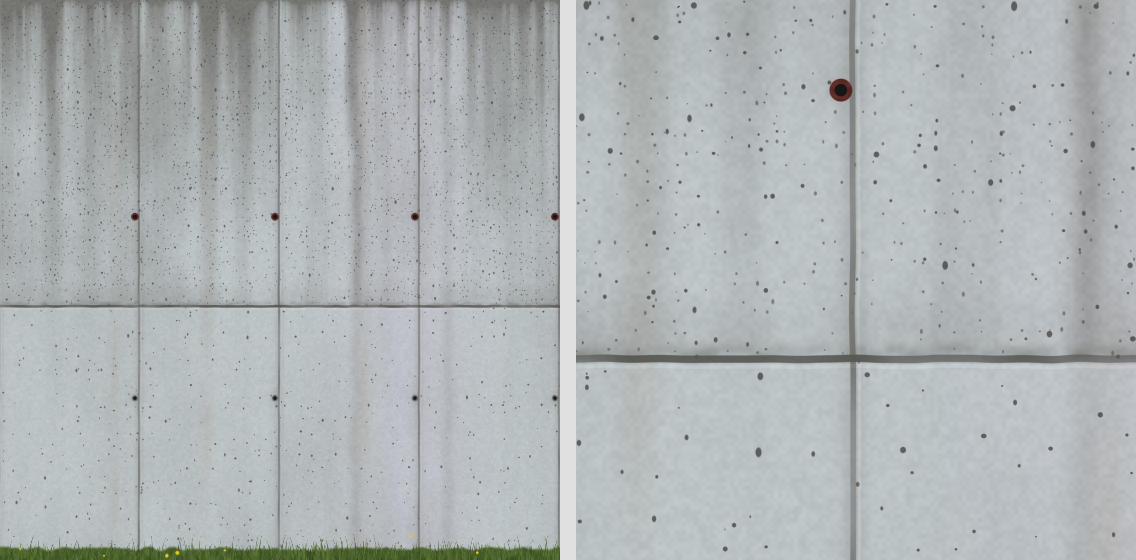
Left: the whole. Right: its middle third, enlarged.
Give the GLSL for this texture, as a WebGL 2 fragment shader.

```glsl
#version 300 es
precision highp float;
// Weathered concrete wall: four by two cast panels, tie holes, grime streaks and a grass verge.
uniform vec2 u_resolution;
out vec4 outColor;

const vec3 CONCRETE = vec3(0.735, 0.765, 0.775);
const vec3 GRIME = vec3(0.43, 0.43, 0.41);
const vec3 OCHRE = vec3(0.66, 0.61, 0.53);
const vec3 PORE = vec3(0.27, 0.27, 0.26);
const vec3 RUST = vec3(0.36, 0.17, 0.15);
const vec3 GRASS_DARK = vec3(0.18, 0.26, 0.09);
const vec3 GRASS_LIGHT = vec3(0.40, 0.50, 0.25);
const vec3 FLOWER = vec3(0.88, 0.78, 0.12);
const float COLUMNS = 4.0;
const float SEAM_X = 0.248;
const float SEAM_Y = 0.453;

float hash(vec2 p) {
  vec3 q = fract(p.xyx * vec3(0.1031, 0.1030, 0.0973));
  q += dot(q, q.yzx + 33.33);
  return fract((q.x + q.y) * q.z);
}

float noise(vec2 p) {
  vec2 i = floor(p), f = fract(p);
  f = f * f * (3.0 - 2.0 * f);
  vec2 e = vec2(0.0, 1.0);
  return mix(mix(hash(i), hash(i + e.yx), f.x), mix(hash(i + e.xy), hash(i + e.yy), f.x), f.y);
}

float fbm(vec2 p) {
  float sum = 0.0, gain = 0.5;
  for (int i = 0; i < 5; i++) {
    sum += gain * noise(p);
    p = p * 2.03 + 17.3;
    gain *= 0.5;
  }
  return sum;
}

float band(float x, float center, float width) {
  float d = (x - center) / width;
  return exp(-d * d);
}

// Signed offset from the nearest of the evenly spaced columns
float columnOffset(float x, float start) {
  return (fract((x - start) * COLUMNS + 0.5) - 0.5) / COLUMNS;
}

float disc(float d, float radius, float px) {
  return 1.0 - smoothstep(radius - px, radius + px, d);
}

// One irregular speck in some cells of a grid
float specks(vec2 p, float cells, float density, float size, float px) {
  vec2 id = floor(p * cells);
  vec2 center = 0.25 + 0.5 * vec2(hash(id + 11.0), hash(id + 47.0));
  vec2 d = (fract(p * cells) - center) / cells;
  d.y *= mix(0.6, 1.2, hash(id + 5.0));
  float radius = size * mix(0.5, 1.3, hash(id + 83.0));
  return step(hash(id + 29.0), density) * disc(length(d), radius, px);
}

vec3 concrete(vec2 p, float px) {
  float upper = smoothstep(SEAM_Y - 0.002, SEAM_Y + 0.002, p.y);
  float depth = 1.0 - p.y;
  float streak = fbm(vec2(p.x * 32.0, p.y * 1.6));
  float cloud = fbm(p * vec2(7.0, 5.0) + 3.0);
  float dirt = 0.04 + 0.08 * upper + 0.55 * (cloud - 0.46) * mix(0.45, 1.0, upper);
  dirt += 0.25 * (streak - 0.48) * mix(0.4, 1.0, upper);
  dirt += exp(-depth / (0.03 + 0.15 * streak)) * smoothstep(0.22, 0.68, streak) * 0.85;
  dirt += 0.45 * exp(-depth * 160.0);
  // Long run-off stains
  float drift = 0.012 * (noise(vec2(p.y * 14.0, 2.0)) - 0.5);
  dirt += band(p.x + drift, 0.635, 0.011) * mix(0.16, 0.38, upper) * (0.5 + cloud);
  dirt += band(p.x + drift, 0.095, 0.014) * 0.26 * smoothstep(0.45, 1.0, p.y);
  dirt += band(p.x + drift, 0.800, 0.012) * 0.13;
  dirt += 0.12 * band(p.y, SEAM_Y + 0.012, 0.025) * upper + 0.15 * exp(-p.y * 22.0) * streak;
  vec3 color = mix(CONCRETE, GRIME, clamp(dirt, 0.0, 0.9));
  float ochre = band(p.x, 0.205, 0.009) + band(p.x, 0.650, 0.012) + band(p.x, 0.37, 0.01);
  color = mix(color, OCHRE, 0.28 * ochre * noise(vec2(p.x * 40.0, p.y * 9.0)));
  color += vec3(0.012, -0.004, 0.012) * band(p.x, 0.73, 0.12);
  color += 0.035 * (noise(p * 420.0) - 0.5) + 0.025 * (noise(p * 190.0) - 0.5);
  // Air pores, denser above the joint
  float pores = specks(p, 46.0, 0.22, 0.0014, px);
  pores = max(pores, specks(p + 0.37, 105.0, mix(0.07, 0.20, upper) * cloud * 2.0, 0.0009, px));
  pores = max(pores, 0.7 * specks(p + 0.71, 170.0, 0.14 * upper, 0.0007, px));
  return mix(color, PORE, 0.8 * pores);
}

vec3 joints(vec3 color, vec2 p, float px) {
  float wear = noise(p * vec2(30.0, 22.0));
  float dx = columnOffset(p.x + 0.001 * (noise(vec2(p.y * 25.0, 4.0)) - 0.5), SEAM_X);
  color = mix(color, GRIME, 0.20 * band(dx, 0.0, 0.007));
  color = mix(color, GRIME * 0.98, (0.45 + 0.4 * wear) * disc(abs(dx), 0.0017, px));
  color += 0.05 * disc(abs(dx - 0.0036), 0.001, px);
  float dy = p.y - SEAM_Y + 0.001 * (noise(vec2(p.x * 60.0, 8.0)) - 0.5);
  float crust = noise(vec2(p.x * 90.0, p.y * 130.0));
  color = mix(color, GRIME, 0.55 * crust * band(dy, 0.003, 0.005));
  color = mix(color, GRIME * 0.78, (0.55 + 0.4 * wear) * disc(abs(dy), 0.0022, px));
  return color + 0.04 * disc(abs(dy + 0.0045), 0.0012, px);
}

vec3 tieHole(vec3 color, vec2 p, float y, float radius, vec3 ring, float px) {
  vec2 d = vec2(columnOffset(p.x, 0.241), p.y - y);
  float r = length(d);
  color = mix(color, GRIME, 0.35 * exp(-r * 160.0));
  color = mix(color, ring * (0.8 + 0.4 * noise(p * 300.0)), disc(r, radius, px));
  return mix(color, vec3(0.09), disc(r, radius * 0.55, px));
}

// Overlapping rows of tapering, bent blades
vec3 grass(vec3 color, vec2 p, float px) {
  float edge = 0.021 + 0.012 * (fbm(vec2(p.x * 45.0, 1.0)) - 0.5);
  float turf = fbm(p * vec2(190.0, 75.0));
  color = mix(color, mix(GRASS_DARK, GRASS_LIGHT, turf), 1.0 - smoothstep(edge - 0.004, edge + 0.003, p.y));
  float weed = band(p.x, 0.57, 0.022);
  for (int row = 0; row < 6; row++) {
    for (int side = -1; side <= 1; side++) {
      vec2 id = vec2(floor(p.x * 110.0) + float(side), float(row) * 19.0 + 7.0);
      float tall = pow(hash(id), 4.0);
      float root = 0.014 - 0.0035 * float(row);
      float height = 0.012 + 0.022 * tall + 0.014 * weed * hash(id + 3.0);
      float t = (p.y - root) / height;
      float x = (id.x + hash(id + 61.0)) / 110.0 + 0.014 * (hash(id + 31.0) - 0.5) * t * t;
      float width = (0.0010 + 0.0012 * weed) * (1.0 - t);
      float blade = disc(abs(p.x - x), width, px * 0.7) * step(0.0, t) * step(t, 1.0);
      color = mix(color, mix(GRASS_DARK, GRASS_LIGHT, hash(id + 91.0)), 0.75 * blade);
    }
  }
  float bloom = specks(p, 36.0, 0.16, 0.0028, px) * disc(p.y, 0.045, px);
  return mix(color, FLOWER, bloom);
}

void main() {
  vec2 p = gl_FragCoord.xy / u_resolution;
  float px = 0.8 / min(u_resolution.x, u_resolution.y);
  vec3 color = joints(concrete(p, px), p, px);
  color = tieHole(color, p, 0.613, 0.0068, RUST, px);
  color = tieHole(color, p, 0.289, 0.0056, GRIME, px);
  outColor = vec4(clamp(grass(color, p, px), 0.0, 1.0), 1.0);
}
```
